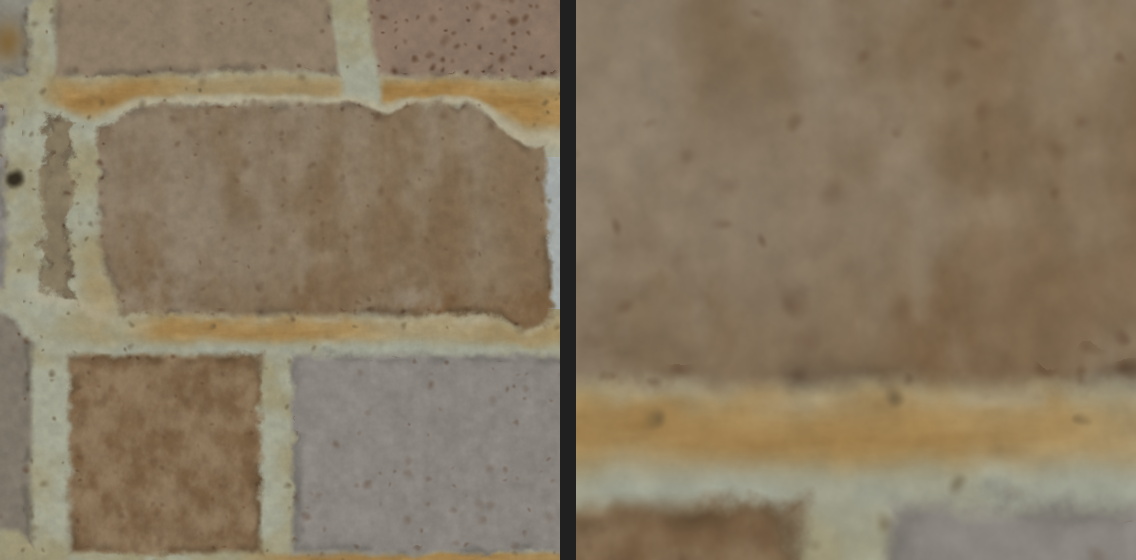
Left: the whole. Right: its middle third, enlarged.
A three.js fragment shader for this texture:

```glsl
varying vec2 vUv;

float hash(vec2 p) {
  return fract(sin(dot(p, vec2(127.1, 311.7))) * 43758.5453);
}

float noise(vec2 p) {
  vec2 i = floor(p), f = fract(p);
  f = f * f * (3.0 - 2.0 * f);
  return mix(mix(hash(i), hash(i + vec2(1, 0)), f.x),
             mix(hash(i + vec2(0, 1)), hash(i + vec2(1, 1)), f.x), f.y);
}

float fbm(vec2 p) {
  float sum = 0.0, amp = 0.5;
  for (int i = 0; i < 4; i++) {
    sum += amp * noise(p);
    p = mat2(0.8, 0.6, -0.6, 0.8) * p * 2.03 + 7.1;
    amp *= 0.5;
  }
  return sum / 0.9375;
}

float bump(float x, float centre, float width) {
  float t = (x - centre) / width;
  return exp(-t * t);
}

// Soft pits scattered on a jittered grid
float pits(vec2 p, float scale, float density) {
  vec2 g = p * scale + 0.3 * vec2(noise(p * 80.0), noise(p * 80.0 + 40.0));
  vec2 cell = floor(g);
  float mask = 0.0;
  for (int j = -1; j <= 1; j++)
    for (int i = -1; i <= 1; i++) {
      vec2 c = cell + vec2(i, j);
      vec2 centre = c + 0.2 + 0.6 * vec2(hash(c), hash(c + 31.7));
      float size = hash(c + 5.3);
      float spot = 1.0 - smoothstep(0.0, 0.25 + 0.4 * size * size, length(g - centre));
      mask = max(mask, spot * step(hash(c + 73.1), density) * (0.4 + 0.6 * hash(c + 11.9)));
    }
  return mask;
}

void main() {
  vec2 uv = vUv;
  vec2 p = uv + 0.012 * (vec2(fbm(uv * 24.0), fbm(uv * 24.0 + 50.0)) - 0.5);
  float x = p.x, y = p.y;

  // Wavy limits of the bed joints
  float lowA = 0.815 - 0.046 * bump(x, 0.16, 0.06) - 0.02 * bump(x, 0.69, 0.03)
             - 0.075 * smoothstep(0.83, 0.95, x);
  float topA = 0.863 + 0.008 * bump(x, 0.45, 0.2);
  float lowB = 0.366 + 0.075 * smoothstep(0.09, 0.0, x);
  float topB = 0.438 + 0.05 * smoothstep(0.2, 0.08, x) - 0.028 * bump(x, 0.94, 0.035);
  float topC = 0.012 + 0.04 * smoothstep(0.08, 0.03, x);
  float isTop = step((lowA + topA) * 0.5, y);
  float isLow = step(y, (lowB + topB) * 0.5);
  float isMid = (1.0 - isTop) * (1.0 - isLow);

  // Upright joints of each course
  vec3 joints = vec3(0.043, 0.153, 1.005), halfWidth = vec3(0.033, 0.024, 0.032);
  joints.y += 0.018 * smoothstep(0.58, 0.43, y);
  halfWidth.y += 0.022 * smoothstep(0.58, 0.43, y);
  joints.z += 0.012 * smoothstep(0.7, 0.52, y);
  if (isTop > 0.5) {
    joints = vec3(0.077, 0.623 + 0.14 * (1.0 - y), 2.0);
    halfWidth = vec3(0.023, 0.036, 0.03);
  }
  if (isLow > 0.5) {
    joints = vec3(0.09, 0.494, 2.0);
    halfWidth = vec3(0.034, 0.028, 0.03);
  }
  vec3 gap = abs(x - joints) - halfWidth;
  float jointGap = min(gap.x, min(gap.y, gap.z));
  float bedGap = min(lowA - y, y - topB);
  bedGap = mix(bedGap, y - topA, isTop);
  bedGap = mix(bedGap, min(lowB - y, y - topC), isLow);

  // Ragged edges, crisp in some stretches and smeared in others
  float sliver = step(0.04, x) * step(x, 0.15) * isMid;
  float crumble = smoothstep(0.3, 0.75, noise(uv * 16.0 + 3.0));
  float edge = min(jointGap, bedGap);
  edge += (0.007 + 0.013 * crumble + 0.025 * sliver) * (fbm(uv * 55.0) - 0.5);
  float soft = mix(0.005, 0.013, noise(uv * 10.0 + 20.0));
  float brickMask = smoothstep(-soft, soft, edge);

  // Brick colours by course and position
  float afterFirst = step(joints.x, x), afterSecond = step(joints.y, x);
  float cloud = fbm(uv * 9.0), streak = fbm(uv * vec2(15.0, 3.5) + 4.0);
  float grain = fbm(uv * 75.0);
  float mottle = fbm(uv * vec2(36.0, 28.0) + 9.0);
  vec3 grey = vec3(0.535, 0.515, 0.49), sand = vec3(0.54, 0.48, 0.40);
  vec3 brick = mix(vec3(0.51, 0.46, 0.37), vec3(0.49, 0.405, 0.305), afterSecond);
  float weather = smoothstep(0.3, 0.66, streak * 0.5 + cloud * 0.3 + mottle * 0.2);
  weather = max(weather, 0.9 * bump(x, 0.43, 0.1) * bump(y, 0.54, 0.09));
  weather *= 1.0 - 0.75 * bump(x, 0.93, 0.07);
  brick = mix(brick, vec3(0.54, 0.485, 0.41), weather * afterSecond);
  float scorch = smoothstep(0.5, 0.43, y + 0.13 * (mottle - 0.5)) * smoothstep(0.35, 0.6, cloud + 0.1);
  brick = mix(brick, vec3(0.45, 0.34, 0.22), 0.55 * afterSecond * scorch);
  brick = mix(grey, brick, afterFirst);
  vec3 topBrick = mix(sand, vec3(0.535, 0.455, 0.39), afterSecond);
  topBrick = mix(vec3(0.53, 0.52, 0.48), topBrick, afterFirst);
  vec3 lowBrick = mix(vec3(0.46, 0.365, 0.26), vec3(0.53, 0.45, 0.35), smoothstep(0.2, 0.8, mottle));
  lowBrick = mix(lowBrick, grey, afterSecond);
  lowBrick = mix(vec3(0.49, 0.46, 0.41), lowBrick, afterFirst);
  brick = mix(mix(brick, topBrick, isTop), lowBrick, isLow);
  brick *= 1.0 + 0.05 * (cloud - 0.5) + 0.1 * (mottle - 0.5) + 0.13 * (grain - 0.5);

  // Faint pits, strong on the reddish brick and along brick edges
  float redBrick = isTop * afterSecond;
  float rim = 1.0 - smoothstep(0.003, 0.022, edge);
  float pitMask = pits(uv, 46.0, 0.16 + 0.36 * redBrick + 0.25 * rim);
  brick = mix(brick, vec3(0.33, 0.23, 0.16), pitMask * (0.36 + 0.4 * redBrick + 0.35 * rim));
  brick *= 1.0 - 0.16 * rim * smoothstep(0.4, 0.75, noise(uv * 32.0));

  // Pale mortar with ochre stain in the beds
  vec3 pale = mix(vec3(0.60, 0.57, 0.45), vec3(0.63, 0.635, 0.56), smoothstep(0.25, 0.65, fbm(uv * 13.0)));
  pale = mix(pale, vec3(0.64, 0.66, 0.65), smoothstep(0.95, 0.98, x) * step(0.45, y) * step(y, 0.72));
  float heightA = (y - lowA) / (topA - lowA), heightB = (y - lowB) / (topB - lowB);
  float stainA = smoothstep(0.08, 0.4, heightA) * smoothstep(1.2, 0.6, heightA);
  stainA *= smoothstep(0.06, 0.13, x) * smoothstep(0.025, 0.045, abs(x - 0.645));
  stainA *= 1.0 - 0.4 * smoothstep(0.22, 0.34, x) * smoothstep(0.66, 0.6, x);
  float stainB = smoothstep(0.1, 0.55, heightB) * smoothstep(1.25, 0.7, heightB + 0.3 * (mottle - 0.5));
  stainB *= smoothstep(0.18, 0.32, x) * (1.0 - 0.5 * smoothstep(0.6, 0.72, x));
  float stainC = smoothstep(0.02, 0.005, y) * smoothstep(0.4, 0.55, x);
  float stain = max(max(stainA, stainB), stainC);
  stain = max(stain, 0.4 * bump(x, 0.18, 0.04) * bump(y, 0.47, 0.08));
  vec3 ochre = mix(vec3(0.55, 0.40, 0.20), vec3(0.69, 0.56, 0.35), fbm(uv * vec2(16.0, 55.0)));
  vec3 mortar = mix(pale, ochre, stain * (0.75 + 0.25 * cloud));
  float lip = bump(heightA, 0.1, 0.16) * smoothstep(0.16, 0.25, x);
  lip = max(lip, 0.7 * bump(heightB, 0.9, 0.15) * smoothstep(0.4, 0.75, noise(uv * 22.0)));
  mortar = mix(mortar, vec3(0.69, 0.65, 0.55), 0.8 * lip);
  mortar = mix(mortar, vec3(0.62, 0.63, 0.57), 0.65 * bump(heightB, 0.1, 0.2));
  mortar *= 1.0 + 0.14 * (grain - 0.5);
  mortar = mix(mortar, vec3(0.36, 0.31, 0.22), 0.6 * pits(uv + 0.37, 50.0, 0.09 + 0.15 * sliver));

  vec3 colour = mix(mortar, brick, brickMask);
  // Rusty corner patch and one deep hole
  float rust = bump(x, 0.015, 0.03) * bump(y, 0.925, 0.035);
  colour = mix(colour, vec3(0.48, 0.36, 0.18), 0.8 * rust);
  colour = mix(colour, vec3(0.2, 0.18, 0.13), smoothstep(0.022, 0.006, length(p - vec2(0.027, 0.68))));
  gl_FragColor = vec4(colour, 1.0);
}
```
